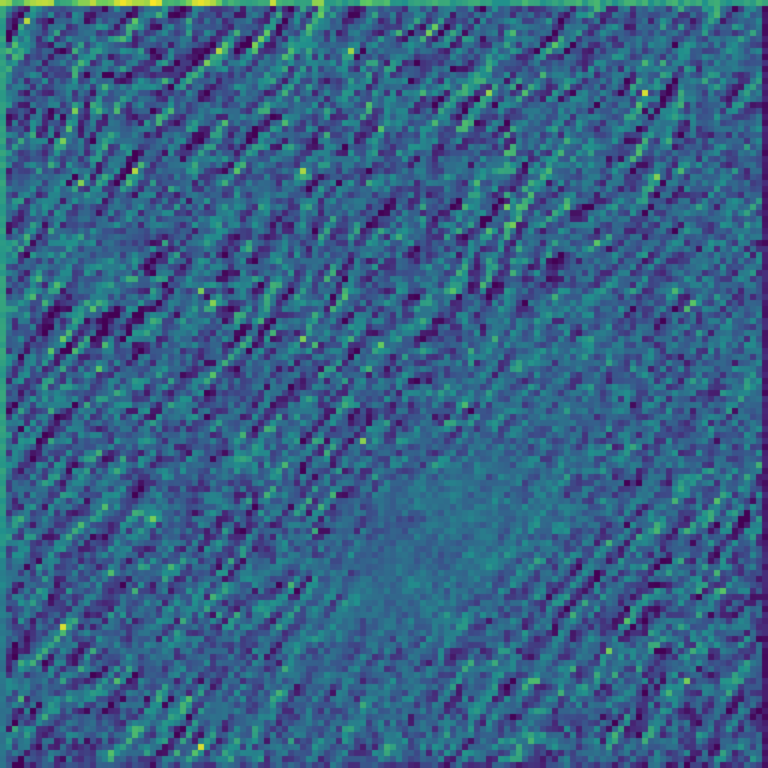
A Shadertoy shader for this texture map:

```glsl
// Draws a coarse heat map of diagonal relief streaks in violet, blue, teal and yellow.

const float CELLS = 128.0;         // map cells along each side
const float STREAK_ANGLE = 0.95;   // main streak direction in radians

float hash(vec2 p) {
    return fract(sin(dot(p, vec2(127.1, 311.7))) * 43758.5453);
}

float valueNoise(vec2 p) {
    vec2 i = floor(p);
    vec2 f = fract(p);
    f = f * f * (3.0 - 2.0 * f);
    float low = mix(hash(i), hash(i + vec2(1, 0)), f.x);
    float high = mix(hash(i + vec2(0, 1)), hash(i + vec2(1, 1)), f.x);
    return mix(low, high, f.y);
}

// x runs along the given direction, y across it
vec2 alignTo(vec2 p, float angle) {
    float c = cos(angle), s = sin(angle);
    return vec2(c * p.x + s * p.y, c * p.y - s * p.x);
}

// Stretched noise minus a sideways copy: bright ridges beside dark grooves
float reliefStreaks(vec2 cell, float angle, vec2 size, float bend, float seed) {
    vec2 p = alignTo(cell, angle);
    p.y += bend * (valueNoise(cell / 17.0 + seed) - 0.5);
    p = p / size + seed;
    return valueNoise(p) - valueNoise(p + vec2(0.1, 1.0));
}

// Soft elliptical spot, 1 in the centre
float softSpot(vec2 uv, vec2 centre, float angle, vec2 radius) {
    vec2 d = alignTo(uv - centre, angle) / radius;
    return exp(-dot(d, d));
}

// Dark violet to yellow ramp
vec3 heatColour(float v) {
    const vec3 PLUM   = vec3(0.267, 0.005, 0.329);
    const vec3 VIOLET = vec3(0.282, 0.156, 0.469);
    const vec3 BLUE   = vec3(0.229, 0.322, 0.546);
    const vec3 TEAL   = vec3(0.128, 0.567, 0.551);
    const vec3 GREEN  = vec3(0.369, 0.789, 0.383);
    const vec3 YELLOW = vec3(0.993, 0.906, 0.144);
    vec3 c = mix(PLUM, VIOLET, clamp(v * 8.0, 0.0, 1.0));
    c = mix(c, BLUE, clamp(v * 8.0 - 1.0, 0.0, 1.0));
    c = mix(c, TEAL, clamp(v * 4.0 - 1.0, 0.0, 1.0));
    c = mix(c, GREEN, clamp(v * 4.0 - 2.0, 0.0, 1.0));
    return mix(c, YELLOW, clamp(v * 4.0 - 3.0, 0.0, 1.0));
}

// Replaces the outermost rows and columns with their own levels
float borderLevel(vec2 cell, vec2 uv, float inner) {
    float r = hash(cell + 71.3);
    float last = CELLS - 1.0;
    if (cell.y >= last) {
        float glow = smoothstep(0.6, 0.35, uv.x);
        return 0.5 + 0.17 * r + glow * 0.34 * smoothstep(0.4, 0.85, valueNoise(cell * 0.4));
    }
    if (cell.x >= last) return 0.02 + 0.14 * r;
    if (cell.x < 1.0) return mix(0.4, 0.56, smoothstep(0.15, 0.4, uv.y)) + 0.08 * (r - 0.5);
    if (cell.y < 1.0) return inner * 0.7;
    return inner;
}

float cellLevel(vec2 cell) {
    cell = clamp(cell, 0.0, CELLS - 1.0);
    vec2 uv = (cell + 0.5) / CELLS;

    // Calm diagonal patch and the busier regions
    float calm = softSpot(uv, vec2(0.56, 0.28), 0.75, vec2(0.25, 0.11));
    float quietSide = softSpot(uv, vec2(0.92, 0.6), 0.8, vec2(0.25, 0.14));
    float busy = softSpot(uv, vec2(0.35, 0.8), 0.8, vec2(0.45, 0.35))
               + softSpot(uv, vec2(0.87, 0.13), 0.8, vec2(0.25, 0.14));
    float strength = (0.85 + 0.3 * busy) * (1.0 - 0.8 * calm) * (1.0 - 0.4 * quietSide);
    strength *= 0.55 + 0.9 * valueNoise(cell / 7.0 + 5.0);

    // Long streaks, short flecks and fine grain
    float longStreak = reliefStreaks(cell, STREAK_ANGLE, vec2(10.0, 1.5), 6.0, 13.7);
    float fleck = reliefStreaks(cell, STREAK_ANGLE - 0.2, vec2(3.6, 1.3), 9.0, 41.2);
    float streak = strength * (0.29 * longStreak + 0.25 * fleck);
    float grain = hash(cell + 3.1) + hash(cell + 57.9) - 1.0;
    grain *= 0.22 * (1.0 - 0.6 * calm);

    float tone = 0.312 + 0.055 * calm + 0.1 * (valueNoise(cell / 9.0 + 23.0) - 0.5);
    float spark = step(0.94, hash(cell + 91.7)) * max(streak, 0.0);
    return borderLevel(cell, uv, tone + streak + grain + spark);
}

vec3 cellColour(vec2 cell) {
    return heatColour(cellLevel(cell));
}

void mainImage(out vec4 fragColor, in vec2 fragCoord) {
    vec2 grid = fragCoord / iResolution.xy * CELLS - 0.5;
    vec2 cell = floor(grid);

    // Blend neighbouring cells over a little more than one pixel
    vec2 halfEdge = min(vec2(0.22), 0.9 * CELLS / iResolution.xy);
    vec2 t = smoothstep(0.5 - halfEdge, 0.5 + halfEdge, fract(grid));
    vec3 low = mix(cellColour(cell), cellColour(cell + vec2(1, 0)), t.x);
    vec3 high = mix(cellColour(cell + vec2(0, 1)), cellColour(cell + vec2(1, 1)), t.x);
    fragColor = vec4(mix(low, high, t.y), 1.0);
}
```
